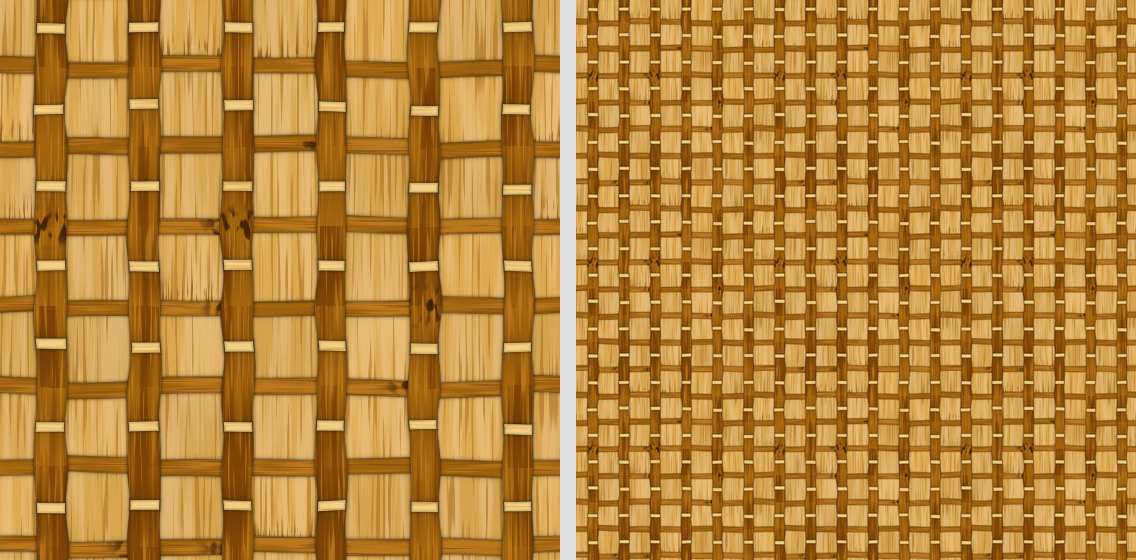
Left, the tile; right, the same tile 3 across and 3 down.
This texture is drawn by a three.js fragment shader. Its source:

```glsl
// Woven bamboo mat: pale slats, dark uprights, brown cross strips and small pale ties.
#define GRID vec2(6.0, 7.0)
#define PHASE vec2(0.547, 0.165)
#define UPRIGHT_HALF 0.0275
#define STRIP_HALF 0.0142
#define TIE_HALF 0.0088
#define WOBBLE 0.035
#define JITTER 0.07
#define SOFT 0.0012
#define SHADOW 0.45
#define WEAR 0.13

varying vec2 vUv;

const vec3 PALE = vec3(0.89, 0.72, 0.45);
const vec3 GOLD = vec3(0.85, 0.65, 0.31);
const vec3 GROOVE = vec3(0.71, 0.49, 0.17);
const vec3 AMBER = vec3(0.73, 0.47, 0.12);
const vec3 BROWN = vec3(0.62, 0.38, 0.05);
const vec3 DARK = vec3(0.48, 0.26, 0.02);
const vec3 SCORCH = vec3(0.20, 0.09, 0.02);
const vec3 TIE = vec3(0.93, 0.79, 0.50);

float hash(vec2 p) {
  return fract(sin(dot(p, vec2(127.1, 311.7))) * 43758.5);
}

// Random value of a woven part, wrapped over the mat.
float pick(vec2 id, float seed) {
  return hash(mod(id, GRID) + seed * 17.3);
}

float corner(vec2 cell, vec2 offset, vec2 period) {
  float a = 6.28318 * hash(mod(cell, period) + 0.37);
  return dot(vec2(cos(a), sin(a)), offset);
}

// Gradient noise that wraps after a whole number of cells.
float noise(vec2 freq, vec2 shift) {
  vec2 p = vUv * freq + shift;
  vec2 i = floor(p), f = p - i;
  vec2 w = f * f * f * (f * (f * 6.0 - 15.0) + 10.0);
  vec2 e = vec2(1.0, 0.0);
  float low = mix(corner(i, f, freq), corner(i + e.xy, f - e.xy, freq), w.x);
  float high = mix(corner(i + e.yx, f - e.yx, freq), corner(i + e.xx, f - e.xx, freq), w.x);
  return 1.4 * mix(low, high, w.y);
}

float cover(float d) {
  return 1.0 - smoothstep(-SOFT, SOFT, d);
}

// Lays a part over the ones below it, with a contact shadow around it.
vec3 lay(vec3 below, vec3 part, float d) {
  below *= 1.0 - SHADOW * exp(-max(d, 0.0) / 0.0022);
  return mix(below, part, cover(d));
}

void main() {
  // Weave coordinates: uprights and strips cross on whole numbers.
  vec2 g = vUv * GRID - PHASE;
  g += WOBBLE * vec2(noise(vec2(6.0, 9.0), vec2(0.3)), noise(vec2(5.0, 7.0), vec2(0.7)));
  vec2 cross = floor(g + 0.5), u = g - cross;
  vec2 gap = floor(g), t = g - gap - 0.5;
  vec2 stripId = vec2(gap.x, cross.y), tieId = vec2(cross.x, gap.y);

  // Grain and blotches.
  float grainUp = noise(vec2(170.0, 5.0), vec2(0.0));
  float fineUp = noise(vec2(230.0, 9.0), vec2(0.5));
  float broadUp = noise(vec2(48.0, 3.0), vec2(0.2));
  float grainAcross = noise(vec2(7.0, 200.0), vec2(0.4));
  float broadAcross = noise(vec2(9.0, 80.0), vec2(0.1));
  float blotch = noise(vec2(70.0, 40.0), vec2(0.6));

  // Distances to the edges of each part, in canvas units.
  float bend = cos(6.28318 * u.y);
  float uprightHalf = UPRIGHT_HALF + 0.003 * (pick(cross * vec2(1.0, 0.0), 1.0) - 0.5) + 0.0012 * bend;
  float dUpright = abs(u.x) / GRID.x - uprightHalf;
  float stripY = u.y + JITTER * (pick(stripId, 2.0) - 0.5) + 0.05 * t.x * (pick(stripId, 3.0) - 0.5);
  float dStrip = abs(stripY) / GRID.y - STRIP_HALF;
  float tieY = t.y + JITTER * (pick(tieId, 4.0) - 0.5);
  float dTie = max(abs(u.x) / GRID.x - uprightHalf + 0.0012, abs(tieY) / GRID.y - TIE_HALF);

  // Pale slats with fine grooves and a few stained ends.
  vec3 slat = mix(PALE, GOLD, smoothstep(-0.4, 0.5, broadUp + 0.5 * fineUp + 0.4 * (pick(gap, 5.0) - 0.4)));
  slat = mix(slat, GROOVE, 0.75 * smoothstep(0.18, 0.5, grainUp + 0.15 * broadUp));
  float stain = step(1.0 - WEAR, pick(gap, 6.0)) * smoothstep(0.0, -0.4, t.y);
  slat = mix(slat, DARK, 0.65 * stain * smoothstep(0.1, 0.5, fineUp + 0.5 * blotch));
  slat *= 1.0 + 0.05 * (pick(gap, 7.0) - 0.5);

  // Brown cross strips, some scorched toward one end.
  vec3 strip = mix(BROWN, AMBER, smoothstep(-0.5, 0.5, broadAcross + 0.7 * grainAcross + pick(stripId, 8.0) - 0.4));
  strip = mix(strip, DARK, 0.55 * smoothstep(0.15, 0.6, grainAcross));
  float burnt = step(1.0 - WEAR, pick(stripId, 9.0)) * smoothstep(0.0, 0.35, t.x);
  strip = mix(strip, SCORCH, 0.8 * burnt * smoothstep(-0.2, 0.5, broadAcross + blotch));
  strip *= 1.0 - 0.2 * smoothstep(-0.006, 0.0, dStrip);

  // Dark uprights with long fibres and rare scorched patches.
  vec3 upright = mix(DARK, BROWN, smoothstep(-0.5, 0.3, broadUp + 0.6 * grainUp + pick(tieId, 10.0) - 0.4));
  upright = mix(upright, AMBER, 0.75 * smoothstep(0.1, 0.5, fineUp + 0.3 * broadUp));
  float patchMask = step(1.0 - 0.6 * WEAR, pick(cross, 11.0)) * smoothstep(0.32, 0.08, abs(u.y));
  upright = mix(upright, SCORCH, 0.85 * patchMask * smoothstep(0.0, 0.4, blotch + 0.4 * grainUp));
  upright *= (0.98 + 0.05 * bend) * (1.0 - 0.18 * smoothstep(-0.008, 0.0, dUpright));

  // Pale ties, rounded across their width.
  vec3 tie = mix(TIE, GOLD, 0.6 * smoothstep(0.0, 0.6, grainAcross));
  tie *= 1.03 - 0.16 * smoothstep(-0.006, 0.0, dTie);

  vec3 color = lay(slat, strip, dStrip);
  color = lay(color, upright, dUpright);
  color = lay(color, tie, dTie);
  gl_FragColor = vec4(color, 1.0);
}
```
